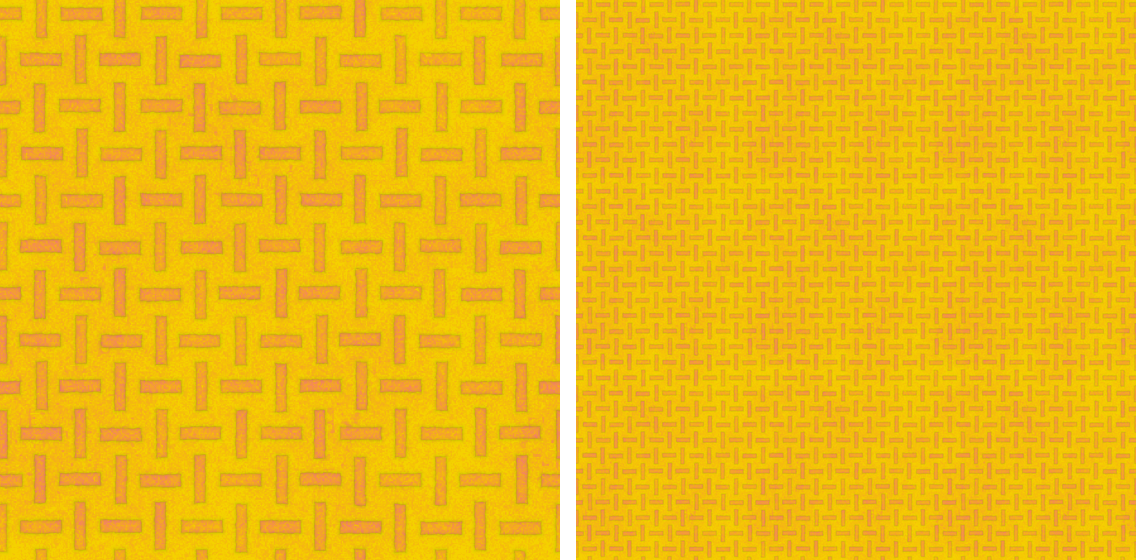
Left: one tile. Right: repeated 3 by 3.
This texture is drawn by a Shadertoy shader. Its source:

```glsl
float hash(vec2 p) {
    vec3 q = fract(p.xyx * vec3(0.1031, 0.1030, 0.0973));
    q += dot(q, q.yzx + 33.33);
    return fract((q.x + q.y) * q.z);
}

// Value noise that wraps after a whole number of cells
float noise(vec2 uv, float cells) {
    vec2 p = uv * cells, i = floor(p), f = fract(p);
    f = f * f * (3.0 - 2.0 * f);
    vec2 a = mod(i, cells), b = mod(i + 1.0, cells);
    return mix(mix(hash(a), hash(vec2(b.x, a.y)), f.x),
               mix(hash(vec2(a.x, b.y)), hash(b), f.x), f.y);
}

float fbm(vec2 uv, float cells) {
    float sum = 0.0, gain = 0.5;
    for (int i = 0; i < 5; i++) {
        sum += gain * noise(uv, cells);
        cells *= 2.0;
        gain *= 0.5;
    }
    return sum / 0.97;
}

float boxDistance(vec2 p, vec2 halfSize) {
    vec2 d = abs(p) - halfSize;
    return length(max(d, 0.0)) + min(max(d.x, d.y), 0.0);
}

// Signed distance to the nearest bar, and that bar's random value
vec2 basketBars(vec2 uv) {
    vec2 grid = vec2(14.0, 12.0);
    vec2 q = uv * grid - vec2(0.02, 0.71);
    vec2 nearest = vec2(1.0, 0.0);
    for (int y = -1; y <= 1; y++)
    for (int x = -1; x <= 1; x++) {
        vec2 cell = floor(q + 0.5) + vec2(x, y);
        vec2 id = mod(cell, grid);
        vec2 jitter = vec2(hash(id + 17.0), hash(id + 41.0)) - 0.5;
        vec2 p = (q - cell) / grid - jitter * 0.0045;
        bool lying = mod(id.x + id.y, 2.0) > 0.5;
        vec2 halfSize = lying ? vec2(0.0365, 0.0112) : vec2(0.0098, 0.0430);
        float d = boxDistance(p, halfSize);
        if (d < nearest.x) nearest = vec2(d, hash(id + 73.0));
    }
    return nearest;
}

// From yellow at 0 to pink at 1
vec3 heat(float t) {
    t = clamp(t, 0.0, 1.0);
    return vec3(0.96, 0.82 - 0.32 * t, 0.42 * pow(t, 1.6));
}

void mainImage(out vec4 fragColor, in vec2 fragCoord) {
    vec2 uv = fragCoord / iResolution.xy;
    float pixel = 1.0 / iResolution.y;

    // Bars with slightly worn edges
    vec2 bar = basketBars(uv);
    float d = bar.x + (noise(uv, 110.0) - 0.5) * 0.0020;
    float edge = max(pixel, 0.0010);
    float inside = 1.0 - smoothstep(-edge, edge, d);

    // Grain and broad stains
    float grain = noise(uv, 310.0) + noise(uv + 0.37, 443.0) - 1.0;
    float stain = fbm(uv, 5.0) - 0.5;
    float mottle = fbm(uv + 0.21, 36.0) - 0.5;
    float ground = 0.19 + 0.30 * grain + 0.32 * stain + 0.22 * mottle;
    float sunken = 0.57 + 0.36 * grain + 0.30 * stain + 0.35 * mottle
                 + 0.14 * (bar.y - 0.5);

    // Pits gather in stained areas, pale chips lie anywhere
    float worn = smoothstep(0.02, 0.22, stain);
    float pits = smoothstep(0.78, 0.92, noise(uv + 0.13, 120.0));
    float chips = smoothstep(0.93, 0.98, noise(uv + 0.61, 140.0));
    ground += pits * (0.05 + 0.30 * worn);

    // Pale rim outside and shadow inside each bar
    float rim = exp(-max(d, 0.0) / 0.0040) * (1.0 - inside);
    float shadow = exp(min(d, 0.0) / 0.0022) * inside;
    float t = mix(ground - 0.12 * rim, sunken + 0.16 * shadow, inside);
    vec3 color = heat(t - 0.30 * chips);

    // Olive tint along the outline
    float outline = exp(-abs(d) / 0.0022);
    color *= 1.0 - outline * vec3(0.13, 0.06, 0.10);
    color.r -= 0.04 * rim;

    fragColor = vec4(color, 1.0);
}
```
